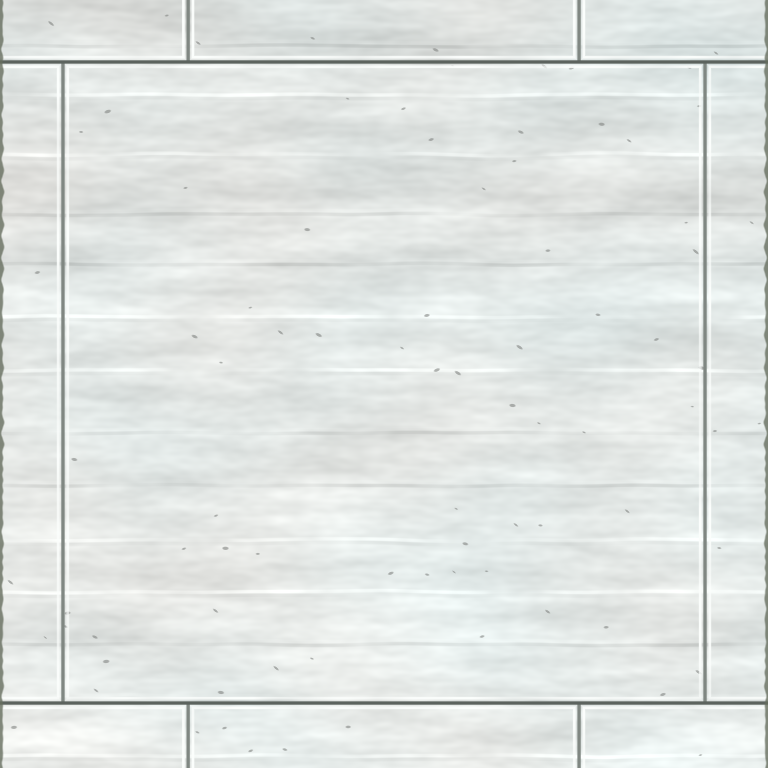
Reproduce this texture procedurally as a WebGL 1 fragment shader.

```glsl
precision highp float;
// One pale stone panel: a large square slab framed by narrow border slabs.
// Joints are distances to straight lines, with a light bevel on both sides;
// the stone is stretched periodic gradient noise plus bedding veins and pits.

uniform vec2 u_resolution;

const vec3 STONE = vec3(0.890, 0.907, 0.899);
const vec3 BEVEL = vec3(0.985, 0.995, 0.988);
const vec3 JOINT_DARK = vec3(0.36, 0.39, 0.37);
const vec3 JOINT_SOFT = vec3(0.50, 0.53, 0.51);
const vec3 RIM = vec3(0.40, 0.43, 0.37);
const vec3 PIT = vec3(0.50, 0.51, 0.50);

const vec2 SLAB_X = vec2(0.082, 0.918);    // sides of the large slab
const vec2 SLAB_Y = vec2(0.0846, 0.9193);  // its bottom and top
const vec2 BORDER_X = vec2(0.245, 0.754);  // joints in the border rows
const float JOINT_HALF = 0.0022;
const float BEVEL_OFFSET = 0.0062;
const float BEVEL_HALF = 0.0018;
const float RIM_WIDTH = 0.0045;
const float VEIN_ROWS = 14.0;
const float VEIN_HALF = 0.0022;
const float PIT_CELLS = 26.0;
const float PIT_SHARE = 0.11;

float hash(vec2 p) {
  return fract(sin(dot(p, vec2(127.1, 311.7))) * 43758.545);
}

float cornerSlope(vec2 cell, vec2 offset, vec2 period) {
  float angle = 6.28318 * hash(mod(cell, period) + period * 0.37);
  return dot(vec2(cos(angle), sin(angle)), offset);
}

// Gradient noise that repeats once across the canvas.
float noise(vec2 uv, vec2 period) {
  vec2 p = uv * period;
  vec2 i = floor(p);
  vec2 f = p - i;
  vec2 w = f * f * f * (f * (f * 6.0 - 15.0) + 10.0);
  vec2 e = vec2(1.0, 0.0);
  float low = mix(cornerSlope(i, f, period),
                  cornerSlope(i + e.xy, f - e.xy, period), w.x);
  float high = mix(cornerSlope(i + e.yx, f - e.yx, period),
                   cornerSlope(i + e.xx, f - e.xx, period), w.x);
  return mix(low, high, w.y);
}

float band(float dist, float halfWidth, float soft) {
  return 1.0 - smoothstep(halfWidth - soft, halfWidth + soft, dist);
}

float nearest(float x, vec2 lines) {
  return min(abs(x - lines.x), abs(x - lines.y));
}

// Brightness of the horizontal grain, lighter towards the bottom.
float grain(vec2 uv) {
  float tone = 0.022 - 0.044 * uv.y;
  tone += 0.080 * noise(uv, vec2(3.0, 14.0));
  tone += 0.060 * noise(uv, vec2(6.0, 38.0));
  tone += 0.045 * noise(uv, vec2(15.0, 84.0));
  tone += 0.030 * noise(uv, vec2(48.0, 130.0));
  return tone;
}

// Thin bedding lines, in turn bright and dark, that fade along their length.
float veins(vec2 uv, float soft) {
  float y = uv.y + 0.004 * noise(uv, vec2(7.0, 5.0));
  float row = floor(y * VEIN_ROWS - 0.25 + 0.5);
  float centre = (row + 0.25 + 0.2 * (hash(vec2(row, 4.0)) - 0.5)) / VEIN_ROWS;
  float d = y - centre;
  float polarity = cos(1.5708 * (row - 3.4));
  float fade = clamp(0.65 + 1.3 * noise(uv, vec2(9.0, 28.0)), 0.0, 1.0);
  float bright = band(abs(d), VEIN_HALF, soft) * max(polarity, 0.15);
  float dark = band(abs(d + 2.2 * VEIN_HALF), VEIN_HALF, soft)
             * (0.35 + 0.65 * max(-polarity, 0.0));
  float shade = exp(-abs(d) * 110.0) * polarity;
  return fade * (0.095 * bright - 0.085 * dark + 0.022 * shade);
}

// Small scattered pits, at most one in each grid cell.
float pits(vec2 uv, float soft) {
  vec2 cell = floor(uv * PIT_CELLS);
  vec2 centre = 0.2 + 0.6 * vec2(hash(cell + 3.1), hash(cell + 8.7));
  vec2 d = (uv * PIT_CELLS - cell - centre) / PIT_CELLS;
  d.y += d.x * (hash(cell + 5.3) - 0.3);
  float radius = mix(0.0010, 0.0026, hash(cell + 1.9));
  float present = step(hash(cell + 6.1), PIT_SHARE);
  return present * band(length(d * vec2(0.65, 1.2)), radius, soft);
}

void main() {
  vec2 uv = gl_FragCoord.xy / u_resolution;
  float soft = 0.75 / min(u_resolution.x, u_resolution.y);

  // Stone, with a faint warm to cool drift
  vec3 color = STONE + grain(uv) + veins(uv, max(soft, 0.0012));
  float drift = 0.012 * (uv.x - 0.5) + 0.022 * noise(uv, vec2(4.0, 6.0));
  color += drift * vec3(-1.0, 0.1, 0.4);
  color = mix(color, PIT, 0.6 * pits(uv, soft));

  // Joints: long rows, with uprights that differ inside and outside them
  float inside = step(SLAB_Y.x, uv.y) * step(uv.y, SLAB_Y.y);
  float rowDist = nearest(uv.y, SLAB_Y);
  float uprightDist = mix(nearest(uv.x, BORDER_X), nearest(uv.x, SLAB_X), inside);
  float jointDist = min(rowDist, uprightDist);
  float wear = clamp(0.8 + 0.7 * noise(uv, vec2(14.0, 14.0)), 0.0, 1.0);
  color = mix(color, BEVEL, wear * band(abs(jointDist - BEVEL_OFFSET), BEVEL_HALF, soft));
  color = mix(color, JOINT_SOFT, band(uprightDist, JOINT_HALF, soft));
  color = mix(color, JOINT_DARK, band(rowDist, JOINT_HALF, soft));

  // Ragged dark rim on the left and right sides
  float ragged = RIM_WIDTH * (0.8 + 0.9 * noise(uv, vec2(8.0, 70.0)));
  color = mix(color, RIM, 0.8 * band(min(uv.x, 1.0 - uv.x), ragged, max(soft, 0.0015)));

  gl_FragColor = vec4(clamp(color, 0.0, 1.0), 1.0);
}
```
